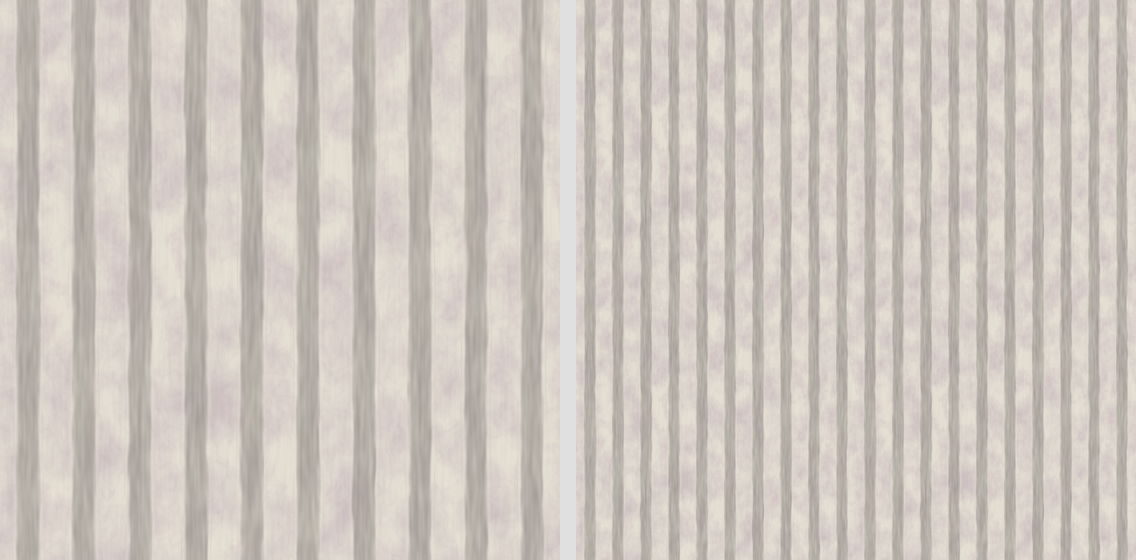
Left, the tile; right, the same tile 2 across and 2 down.
Reproduce this texture procedurally as a WebGL 2 fragment shader.

```glsl
#version 300 es
precision highp float;
// Ten soft grey vertical stripes on a mottled cream and mauve paper ground.
// Wrapping gradient noise gives clouds, fine veins and drawn-out fibres;
// every lattice has a whole number of cells, so all four edges tile.

uniform vec2 u_resolution;
out vec4 fragColor;

const float STRIPES = 10.0;
const vec3 CREAM = vec3(0.892, 0.872, 0.825);
const vec3 MAUVE = vec3(0.815, 0.765, 0.765);
const vec3 RIM = vec3(0.825, 0.800, 0.768);
const vec3 GREY_WARM = vec3(0.690, 0.660, 0.640);
const vec3 GREY_GREEN = vec3(0.725, 0.710, 0.670);

// Unit gradient for a lattice corner, from an integer hash
vec2 cornerGradient(vec2 cell, vec2 period, float seed) {
    uvec2 c = uvec2(mod(cell, period));
    uint h = c.x * 1597u + c.y * 51749u + uint(seed) * 7919u;
    h = (h ^ (h >> 15u)) * 739391u;
    h = (h ^ (h >> 13u)) * 974711u;
    h ^= h >> 16u;
    float angle = float(h & 65535u) / 65536.0 * 6.28319;
    return vec2(cos(angle), sin(angle));
}

// Gradient noise over the unit square, wrapping after `period` cells
float wrapNoise(vec2 uv, vec2 period, float seed) {
    vec2 p = uv * period;
    vec2 i = floor(p);
    vec2 f = p - i;
    vec2 w = f * f * f * (f * (f * 6.0 - 15.0) + 10.0);
    vec2 e = vec2(1.0, 0.0);
    float a = dot(cornerGradient(i, period, seed), f);
    float b = dot(cornerGradient(i + e.xy, period, seed), f - e.xy);
    float c = dot(cornerGradient(i + e.yx, period, seed), f - e.yx);
    float d = dot(cornerGradient(i + e.xx, period, seed), f - e.xx);
    return mix(mix(a, b, w.x), mix(c, d, w.x), w.y);
}

// Octaves of wrapping noise, each with twice the cells
float wrapFbm(vec2 uv, vec2 period, int octaves, float seed) {
    float sum = 0.0;
    float amplitude = 1.0;
    for (int k = 0; k < octaves; k++) {
        sum += amplitude * wrapNoise(uv, period, seed + float(k));
        period *= 2.0;
        amplitude *= 0.55;
    }
    return sum;
}

// Thin crooked creases: the zero lines of the noise, 0 to 1
float veins(vec2 uv, vec2 period, float seed) {
    return 1.0 - smoothstep(0.0, 0.16, abs(wrapNoise(uv, period, seed)));
}

// Soft line of the given half width around distance zero
float softLine(float d, float halfWidth) {
    return exp(-d * d / (halfWidth * halfWidth));
}

// Cream paper with mauve clouds and a web of creases
vec3 paperColor(vec2 uv, float fibre) {
    float cloud = wrapFbm(uv, vec2(12.0, 9.0), 4, 11.0);
    vec2 bend = vec2(wrapNoise(uv, vec2(34.0, 26.0), 21.0),
                     wrapNoise(uv, vec2(34.0, 26.0), 22.0));
    vec2 bent = uv + 0.018 * bend;
    float web = veins(bent, vec2(46.0, 30.0), 31.0)
              + 0.7 * veins(bent, vec2(74.0, 46.0), 32.0);
    float tone = clamp(0.36 + 0.95 * cloud + 0.13 * web, 0.0, 1.1);
    return mix(CREAM, MAUVE, tone) + 0.018 * fibre;
}

// Grey band with slow tint changes and long vertical fibres
vec3 bandColor(vec2 uv, float fibre) {
    float tint = wrapFbm(uv, vec2(20.0, 5.0), 2, 41.0);
    float strands = wrapNoise(uv, vec2(90.0, 7.0), 51.0);
    vec3 grey = mix(GREY_WARM, GREY_GREEN, clamp(0.4 + 1.1 * tint, 0.0, 1.0));
    return grey + 0.045 * strands + 0.055 * fibre;
}

void main() {
    vec2 uv = gl_FragCoord.xy / u_resolution;

    // Distance from the band centre in repeats, with a slight hand-drawn sway
    float sway = 0.030 * wrapNoise(uv, vec2(20.0, 8.0), 61.0)
               + 0.012 * wrapNoise(uv, vec2(40.0, 24.0), 62.0);
    float offset = fract(uv.x * STRIPES) - 0.5;
    float dist = abs(offset + sway);

    float fibre = wrapNoise(uv, vec2(170.0, 14.0), 71.0)
                + 0.6 * wrapNoise(uv, vec2(120.0, 30.0), 72.0);

    // Ground and band, blended through a feathered, fibrous edge
    float edge = dist + 0.022 * fibre;
    float band = 0.65 * (1.0 - smoothstep(0.165, 0.225, edge))
               + 0.35 * (1.0 - smoothstep(0.10, 0.26, edge));
    vec3 color = mix(paperColor(uv, fibre), bandColor(uv, fibre), band);

    // Pale margin and a faint, broken rim line beside each band
    float broken = smoothstep(-0.35, 0.35, wrapNoise(uv, vec2(20.0, 9.0), 81.0));
    color = mix(color, CREAM, 0.35 * softLine(dist - 0.235, 0.020));
    color = mix(color, RIM, 0.65 * broken * softLine(dist - 0.262, 0.011));

    fragColor = vec4(clamp(color, 0.0, 1.0), 1.0);
}
```
